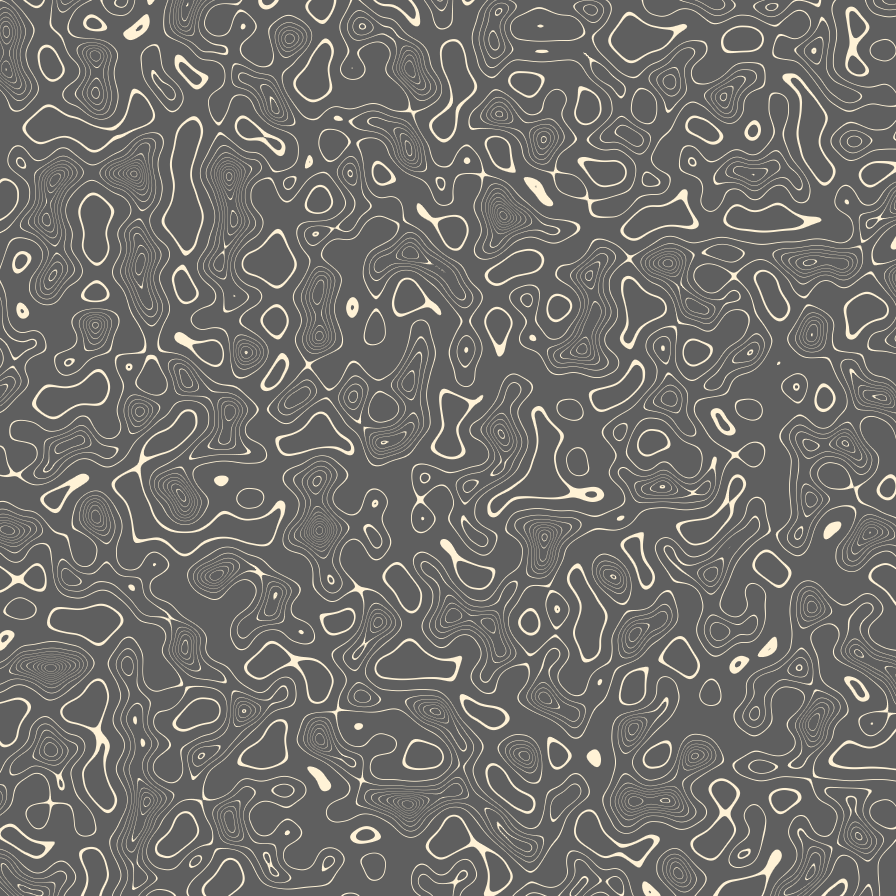
Reproduce this pattern procedurally as a Shadertoy shader.

```glsl
// Contour map: pale level lines of a smooth gradient-noise height field on grey.
// Heights pass through an exponential, so peaks get many fine rings while
// low, flat ground gets few, broader lines that swell at saddles.

const vec3 GROUND_COLOUR = vec3(0.373, 0.373, 0.373);
const vec3 LINE_COLOUR   = vec3(1.0, 0.95, 0.84);
const float CELLS        = 20.0;  // noise cells across the canvas
const float LEVEL_SCALE  = 1.5;   // levels at zero height
const float LEVEL_GROWTH = 3.2;   // how quickly levels crowd towards peaks
const float LEVEL_OFFSET = 0.65;  // position of the lowest line
const float LINE_SHARE   = 0.10;  // part of each level step that is line
const float TAU          = 6.2831853;

// Integer hash of a lattice point, 0 to 1
float hash(ivec2 cell) {
    uvec2 q = uvec2(cell + 4096) * uvec2(1597334677u, 3812015801u);
    uint h = q.x ^ q.y;
    h = (h ^ (h >> 16)) * 2146121005u;
    h = (h ^ (h >> 15)) * 2221713035u;
    h ^= h >> 16;
    return float(h >> 8) / 16777216.0;
}

// Slope contribution of one lattice corner
float cornerSlope(ivec2 cell, ivec2 corner, vec2 local) {
    float angle = TAU * hash(cell + corner);
    return dot(vec2(cos(angle), sin(angle)), local - vec2(corner));
}

// Gradient noise with quintic blending, about -0.7 to 0.7
float gradientNoise(vec2 p) {
    ivec2 cell = ivec2(floor(p));
    vec2 f = fract(p);
    vec2 u = f * f * f * (f * (f * 6.0 - 15.0) + 10.0);
    float low  = mix(cornerSlope(cell, ivec2(0, 0), f),
                     cornerSlope(cell, ivec2(1, 0), f), u.x);
    float high = mix(cornerSlope(cell, ivec2(0, 1), f),
                     cornerSlope(cell, ivec2(1, 1), f), u.x);
    return mix(low, high, u.y);
}

// Share of a pixel footprint covered by the line of the nearest level
float lineCoverage(float level) {
    float footprint = 0.5 * max(length(vec2(dFdx(level), dFdy(level))), 1e-4);
    float halfLine = 0.5 * LINE_SHARE;
    float d = abs(fract(level - LEVEL_OFFSET + 0.5) - 0.5);
    float overlap = min(d + footprint, halfLine) - max(d - footprint, -halfLine);
    return clamp(overlap / (2.0 * footprint), 0.0, 1.0);
}

void mainImage(out vec4 fragColor, in vec2 fragCoord) {
    vec2 p = fragCoord / min(iResolution.x, iResolution.y) * CELLS;
    float height = gradientNoise(p + 0.37);
    float level = LEVEL_SCALE * exp(LEVEL_GROWTH * height);
    fragColor = vec4(mix(GROUND_COLOUR, LINE_COLOUR, lineCoverage(level)), 1.0);
}
```
